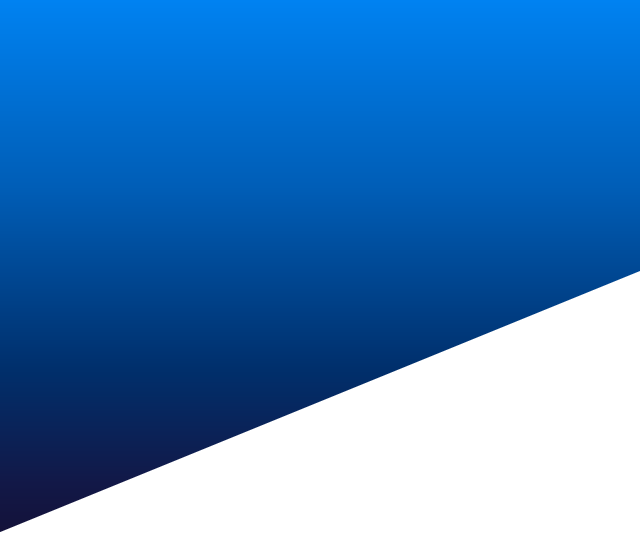
A WebGL 1 fragment shader for this background:

```glsl
precision highp float;
// A vertical blue gradient, bright at the top and near-black indigo below,
// cut by a straight white wedge that rises from lower left to mid right.
// The gradient blends colour stops by height; the wedge is a line distance.

uniform vec2 u_resolution;

#define EDGE_LEFT 0.029
#define EDGE_RIGHT 0.5055
#define AZURE vec3(0.0, 0.51, 0.945)
#define COBALT vec3(0.0, 0.368, 0.718)
#define NAVY vec3(0.0, 0.186, 0.424)
#define INDIGO vec3(0.07, 0.095, 0.28)
#define MIDNIGHT vec3(0.08, 0.063, 0.21)
#define WEDGE_COLOR vec3(1.0)

// Fraction of the way from one gradient stop to the next
float ramp(float start, float end, float depth) {
    return clamp((depth - start) / (end - start), 0.0, 1.0);
}

// Sky colour, with depth running from 0 at the top to 1 at the bottom
vec3 skyGradient(float depth) {
    vec3 color = mix(AZURE, COBALT, ramp(0.0, 0.34, depth));
    color = mix(color, NAVY, ramp(0.34, 0.67, depth));
    color = mix(color, INDIGO, ramp(0.67, 0.88, depth));
    return mix(color, MIDNIGHT, ramp(0.88, 1.0, depth));
}

// Signed distance to the slanted edge in canvas heights, positive above it
float edgeDistance(vec2 uv, float aspect) {
    float rise = EDGE_RIGHT - EDGE_LEFT;
    float height = uv.y - (EDGE_LEFT + rise * uv.x);
    return height / length(vec2(1.0, rise / aspect));
}

void main() {
    vec2 uv = gl_FragCoord.xy / u_resolution;
    float aspect = u_resolution.x / u_resolution.y;

    // Blend across about one pixel for a smooth edge
    float coverage = clamp(0.5 + edgeDistance(uv, aspect) * u_resolution.y, 0.0, 1.0);
    vec3 color = mix(WEDGE_COLOR, skyGradient(1.0 - uv.y), coverage);
    gl_FragColor = vec4(color, 1.0);
}
```
